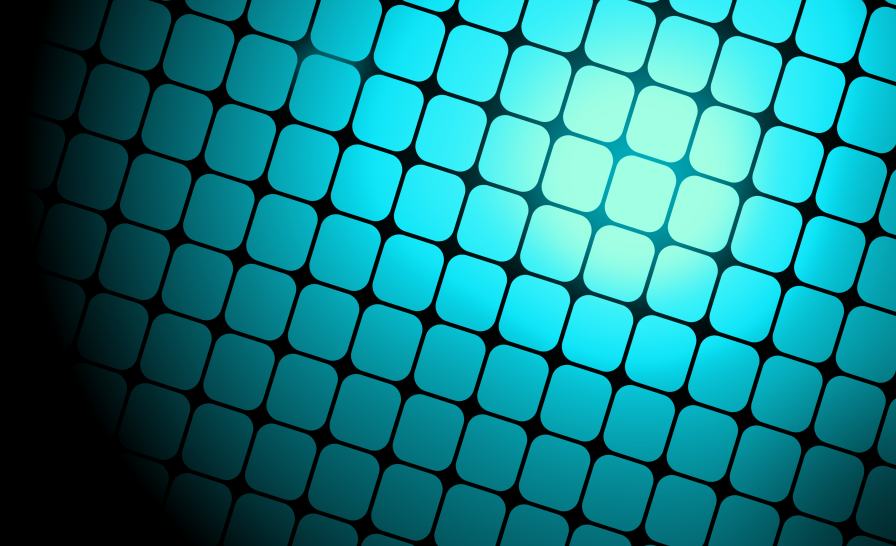
Give the GLSL for this background, as a Shadertoy shader.

```glsl
float roundedBox(vec2 p, vec2 halfSize, float radius) {
    vec2 q = abs(p) - halfSize + radius;
    return length(max(q, 0.0)) + min(max(q.x, q.y), 0.0) - radius;
}

// Distance from the light, stretched on the lower right for a faster falloff
float lightDistance(vec2 p) {
    vec2 offset = p - vec2(1.171, 0.679);
    float d = length(offset);
    float facing = dot(offset / max(d, 0.001), vec2(0.4, -0.92));
    float stretch = 0.19 * smoothstep(-0.5, 0.6, facing) * smoothstep(0.12, 0.42, d);
    return d + stretch * (1.0 - 0.55 * smoothstep(0.45, 0.95, d));
}

// Black to teal, then cyan, then pale mint at the core
vec3 tileColor(float d) {
    vec3 color = vec3(0.03, 0.89, 0.97) * clamp((1.13 - d) / 0.64, 0.0, 1.0);
    color = mix(vec3(0.2, 0.94, 0.98), color, smoothstep(0.33, 0.55, d));
    return mix(vec3(0.63, 1.0, 0.89), color, smoothstep(0.12, 0.37, d));
}

// Light showing through the gaps, with a faint patch at the upper left
vec3 gapColor(vec2 p, float d) {
    float glow = exp(-d * d / 0.07);
    vec2 patchOffset = (p - vec2(0.605, 0.882)) / vec2(0.08, 0.06);
    float haze = 0.6 * exp(-dot(patchOffset, patchOffset));
    return vec3(0.0, 0.68, 0.74) * max(glow, haze);
}

void mainImage(out vec4 fragColor, in vec2 fragCoord) {
    vec2 p = fragCoord / iResolution.y;
    float pixel = 1.0 / iResolution.y;

    // Tilted lattice of rounded tiles
    mat2 lattice = mat2(0.1156, -0.0370, 0.0393, 0.1278);
    vec2 cell = inverse(lattice) * (p - vec2(1.173, 0.645));
    vec2 local = (cell - round(cell)) * vec2(0.1214, 0.1337);
    float tile = roundedBox(local, vec2(0.0568, 0.0632), 0.029);
    float coverage = 1.0 - smoothstep(-0.7 * pixel, 0.7 * pixel, tile);

    // Light the tiles and the gaps
    float d = lightDistance(p);
    vec3 color = mix(gapColor(p, d), tileColor(d), coverage);

    // Darken the lower right corner
    color *= 1.0 - 0.45 * (1.0 - smoothstep(0.0, 0.4, distance(p, vec2(1.66, 0.0))));
    fragColor = vec4(color, 1.0);
}
```
